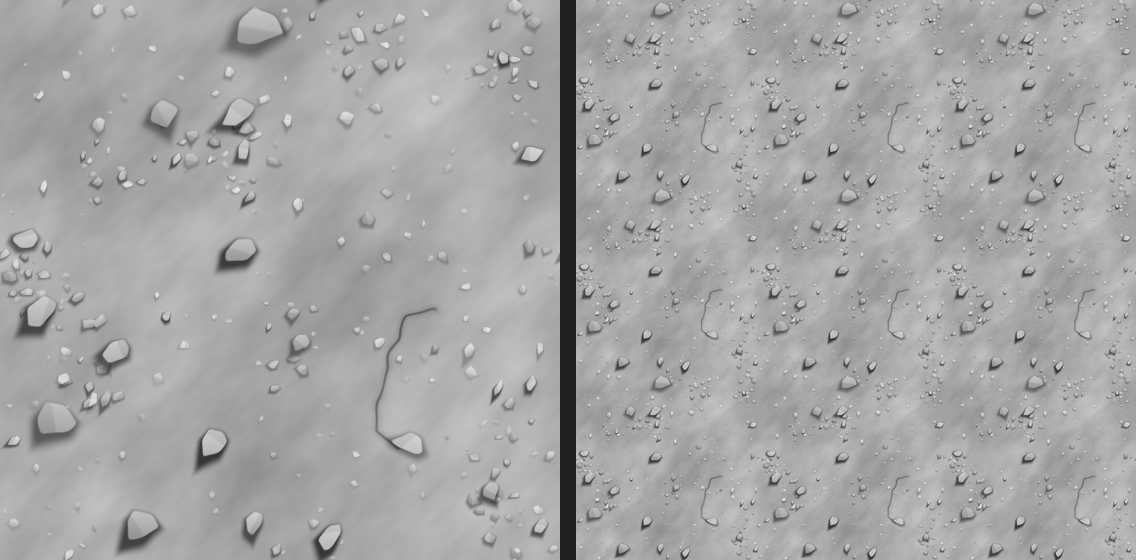
Left: one tile. Right: repeated 3 by 3.
This texture is drawn by a WebGL 1 fragment shader. Its source:

```glsl
precision highp float;
// Smooth grey mud with half-buried angular stones, crumbs and one thin crack.
// Wrapped gradient noise shades the ground; jittered wrapped grids scatter
// rounded polygons, each with a soft shadow that grows below it.
uniform vec2 u_resolution;

const float TAU = 6.28318;

vec3 hash3(vec2 p) {
  vec3 q = fract(p.xyx * vec3(0.1031, 0.1030, 0.0973));
  q += dot(q, q.yxz + 33.33);
  return fract((q.xxy + q.yzz) * q.zyx);
}

float corner(vec2 cell, vec2 offset, float period, float seed) {
  float a = TAU * hash3(mod(cell, period) + seed * vec2(13.0, 29.0)).x;
  return dot(vec2(cos(a), sin(a)), offset);
}

// Gradient noise that repeats after a whole number of cells.
float gradientNoise(vec2 p, float period, float seed) {
  vec2 c = floor(p), f = p - c, e = vec2(1.0, 0.0);
  vec2 w = f * f * f * (f * (f * 6.0 - 15.0) + 10.0);
  float low = mix(corner(c, f, period, seed), corner(c + e, f - e, period, seed), w.x);
  float high = mix(corner(c + e.yx, f - e.yx, period, seed),
                   corner(c + 1.0, f - 1.0, period, seed), w.x);
  return mix(low, high, w.y);
}

float smoothMax(float a, float b, float k) {
  float h = max(k - abs(a - b), 0.0) / k;
  return max(a, b) + 0.25 * h * h * k;
}

// Rounded, squashed polygon with six uneven sides.
float stoneDistance(vec2 p, float r, vec3 shape, vec2 key) {
  float turn = 2.4 * (shape.y - 0.35);
  float c = cos(turn), s = sin(turn);
  p = vec2(c * p.x + s * p.y, c * p.y - s * p.x);
  p.y *= 1.0 + 0.7 * shape.z;
  float d = -r;
  for (int i = 0; i < 6; i++) {
    vec3 h = hash3(key + float(i) * 7.3);
    float a = (float(i) + 0.7 * h.x) * TAU / 6.0;
    d = smoothMax(d, dot(p, vec2(cos(a), sin(a))) - r * (0.7 + 0.5 * h.y), 0.25 * r);
  }
  return d;
}

// One layer of stones on an n by n grid, drawn over the ground tone.
float scatter(float ground, vec2 uv, float n, float radius, float density,
              float clumping, float shadow, float paleness, float seed) {
  vec2 cell = floor(uv * n);
  float nearest = 1.0, tone = ground, light = 1.0;
  for (int j = -1; j <= 1; j++) {
    for (int i = -1; i <= 1; i++) {
      vec2 id = cell + vec2(float(i), float(j));
      vec2 wrapped = mod(id, n);
      vec2 key = wrapped + seed * vec2(37.0, 17.0);
      vec3 place = hash3(key), shape = hash3(key + 91.7);
      float crowd = 3.0 * smoothstep(0.05, 0.35, gradientNoise(wrapped / n * 5.0, 5.0, 3.0));
      if (place.z > density * mix(1.0, crowd, clumping)) continue;

      vec2 p = uv - (id + 0.2 + 0.6 * place.xy) / n;
      float r = radius * (0.6 + 0.8 * shape.x);
      float d = stoneDistance(p, r, shape, key);
      float shade = 1.0 - smoothstep(-0.1 * r, 0.75 * r, d + 0.3 * p.y + 0.08 * p.x);
      light *= 1.0 - shadow * (0.35 + 0.65 * shape.y) * shade * shade;
      if (d < nearest) {
        nearest = d;
        float a = TAU * shape.z;
        float facet = smoothstep(-0.12, 0.12, dot(p, vec2(cos(a), sin(a))) / r + 0.15);
        tone = paleness + 0.12 * (shape.z - 0.5) + 0.06 * p.y / r + 0.06 * facet;
      }
    }
  }
  return mix(ground * light, tone, 1.0 - smoothstep(-0.002, 0.002, nearest));
}

// Distance to a bending chain of short segments.
float crackDistance(vec2 p) {
  vec2 a = vec2(0.78, 0.445);
  float d = 1.0;
  for (int i = 0; i < 6; i++) {
    float t = (float(i) - 2.5) / 2.5;
    float heading = 4.45 + 1.1 * t * t * t;
    vec2 leg = 0.053 * vec2(cos(heading), sin(heading));
    float along = clamp(dot(p - a, leg) / dot(leg, leg), 0.0, 1.0);
    d = min(d, length(p - a - leg * along));
    a += leg;
  }
  return d;
}

void main() {
  vec2 uv = gl_FragCoord.xy / u_resolution;
  vec2 slant = vec2(uv.x + uv.y, 2.0 * (uv.y - uv.x));

  // Ground: broad swells, then finer streaks rising to the right.
  float grey = 0.668 + 0.12 * gradientNoise(uv * 3.0, 3.0, 1.0);
  grey += 0.08 * gradientNoise(slant * 4.0, 4.0, 2.0);
  grey += 0.045 * gradientNoise(slant * 9.0, 9.0, 5.0);
  grey += 0.02 * gradientNoise(slant * 25.0, 25.0, 6.0);

  // Crack: a wavering dark line in a faint trough.
  vec2 waver = vec2(gradientNoise(uv * 24.0, 24.0, 7.0), gradientNoise(uv * 24.0, 24.0, 8.0));
  float crack = crackDistance(uv + 0.011 * waver);
  float depth = 0.7 + 0.6 * gradientNoise(uv * 12.0, 12.0, 9.0);
  grey *= 1.0 - 0.4 * depth * (1.0 - smoothstep(0.0005, 0.004, crack));
  grey *= 1.0 - 0.1 * (1.0 - smoothstep(0.0, 0.014, crack));

  // Stones, from faint specks to the largest; edges waver slightly.
  vec2 p = uv + 0.003 * waver;
  grey = scatter(grey, p, 38.0, 0.005, 0.10, 0.5, 0.08, 0.69, 1.0);
  grey = scatter(grey, p, 30.0, 0.008, 0.16, 1.0, 0.45, 0.69, 2.0);
  grey = scatter(grey, p, 20.0, 0.008, 0.17, 0.3, 0.22, 0.78, 3.0);
  grey = scatter(grey, p, 12.0, 0.013, 0.18, 0.7, 0.65, 0.70, 4.0);
  grey = scatter(grey, p, 6.0, 0.025, 0.30, 0.3, 0.75, 0.69, 5.0);
  gl_FragColor = vec4(vec3(clamp(grey, 0.0, 1.0)), 1.0);
}
```
